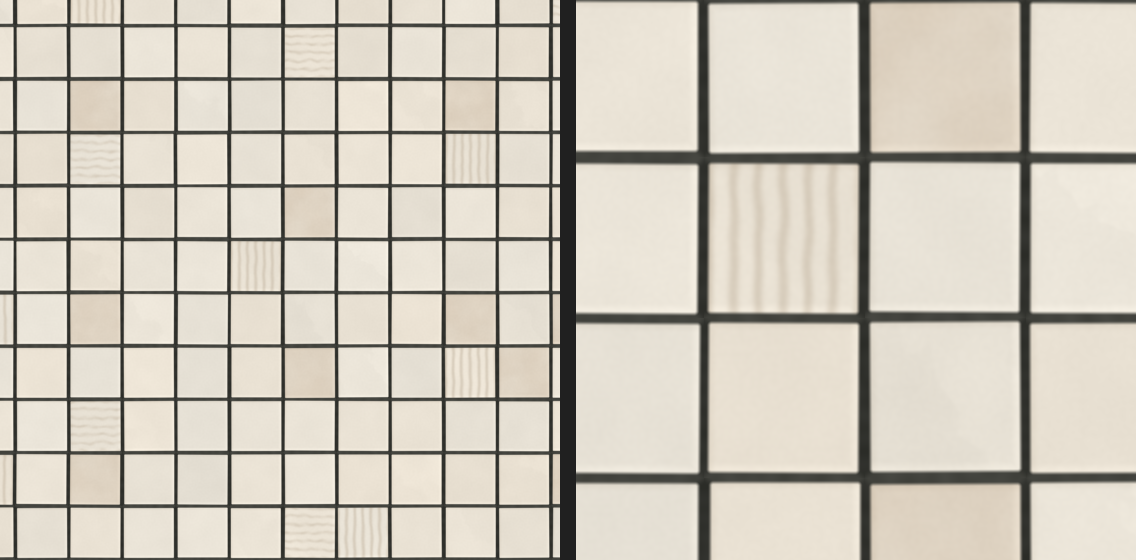
Left: the whole. Right: its middle third, enlarged.
This texture is drawn by a WebGL 1 fragment shader. Its source:

```glsl
precision highp float;
// Cream stone mosaic: square tiles in dark joints, with scattered ribbed and tan accents.

uniform vec2 u_resolution;

#define TILES vec2(10.45, 10.49)    // repeats across and down
#define SHIFT vec2(0.28, 0.01)      // first joint, in tiles
#define JOINT 0.066                 // joint width, in tiles
#define SOFTNESS 0.016              // edge blur, in tiles
#define JITTER 0.014                // uneven laying of the tiles
#define RIBS 6.0                    // ribs per ribbed tile
#define BLOCK vec2(3.0, 2.0)        // one accent tile per block of tiles
#define CREAM vec3(0.912, 0.884, 0.832)
#define TAN vec3(0.862, 0.812, 0.742)
#define GROOVE vec3(0.800, 0.752, 0.680)
#define JOINT_DARK vec3(0.185, 0.188, 0.170)
#define JOINT_LIGHT vec3(0.260, 0.262, 0.240)

vec3 hash3(vec2 p) {
    vec3 q = fract(p.xyx * vec3(0.1031, 0.1030, 0.0973));
    q += dot(q, q.yxz + 33.33);
    return fract((q.xxy + q.yzz) * q.zyx);
}

float cornerSlope(vec2 corner, vec2 offset) {
    float angle = 6.2832 * hash3(corner + 71.0).x;
    return dot(vec2(cos(angle), sin(angle)), offset);
}

// Gradient noise, roughly -0.7 to 0.7
float noise(vec2 p) {
    vec2 i = floor(p), f = fract(p);
    vec2 u = f * f * f * (f * (f * 6.0 - 15.0) + 10.0);
    vec2 e = vec2(1.0, 0.0);
    return mix(mix(cornerSlope(i, f), cornerSlope(i + e, f - e), u.x),
               mix(cornerSlope(i + e.yx, f - e.yx), cornerSlope(i + 1.0, f - 1.0), u.x), u.y);
}

float fbm(vec2 p) {
    float sum = 0.0, amp = 0.6;
    for (int i = 0; i < 4; i++) {
        sum += amp * noise(p);
        p = mat2(1.6, 1.2, -1.2, 1.6) * p + 5.3;
        amp *= 0.5;
    }
    return sum;
}

// Fine grooves running across the given axis, bent slightly by noise
float grooves(float axis, vec2 p, float wobble) {
    float phase = RIBS * axis / (1.0 - JOINT) + wobble * noise(p);
    float wave = 0.5 - 0.5 * cos(6.2832 * (phase + 0.5));
    return wave * wave;
}

// Stone colour of a plain tile: own tint, clouds and a faint diagonal vein
vec3 plainStone(vec2 p, vec3 rnd) {
    float cloud = fbm(p * 1.7);
    float bend = dot(p, vec2(0.8, 0.6)) + 0.6 * cloud;
    float vein = smoothstep(0.0, 0.12, noise(vec2(bend * 1.3, rnd.x * 40.0)));
    vec3 stone = CREAM + (rnd.x - 0.5) * 0.032;
    stone += (rnd.y - 0.5) * vec3(0.012, -0.002, -0.016);
    return stone + cloud * 0.022 + vein * step(0.75, rnd.z) * 0.012;
}

void main() {
    vec2 p = gl_FragCoord.xy / u_resolution * TILES - SHIFT;
    vec2 id = floor(p);
    vec3 rnd = hash3(id + 40.0);
    vec3 lay = hash3(id + 190.0) - 0.5;

    // Tile frame, slightly shifted and turned
    vec2 f = fract(p) - 0.5;
    f += JITTER * lay.xy + JITTER * lay.z * vec2(f.y, -f.x);
    float halfSize = 0.5 - 0.5 * JOINT;
    vec2 stoneP = f + rnd.xy * 60.0;
    vec3 tile = plainStone(stoneP, rnd);

    // One accent per block: upright ribs, level ribs or tan stone
    vec2 block = floor((id + 0.5) / BLOCK);
    vec3 pick = hash3(block + 23.0);
    vec2 spot = block * BLOCK + floor(pick.xy * BLOCK);
    if (distance(spot, id) < 0.5) {
        if (pick.z < 0.30) {
            float g = grooves(f.x, stoneP * vec2(3.0, 4.0), 0.16);
            tile = mix(tile + 0.012, GROOVE, 0.62 * g);
        } else if (pick.z < 0.54) {
            float g = grooves(f.y, stoneP * vec2(5.0, 3.0), 0.35);
            float worn = 0.5 + 0.5 * noise(stoneP * vec2(7.0, 11.0));
            tile = mix(tile, GROOVE, 0.80 * g * worn);
        } else {
            float cover = 0.85 + 0.6 * fbm(stoneP * 1.4);
            tile = mix(tile, TAN, clamp(cover, 0.35, 1.0)) + 0.02 * fbm(stoneP * 3.0);
        }
    }
    tile += 0.008 * noise(p * 24.0);

    // Light on right and lower rims, shade on left and upper rims
    vec2 lit = smoothstep(halfSize - 0.07, halfSize - 0.01, vec2(f.x, -f.y));
    vec2 dim = smoothstep(halfSize - 0.06, halfSize, vec2(-f.x, f.y));
    tile += 0.035 * max(lit.x, lit.y) - vec3(0.025, 0.030, 0.035) * max(dim.x, dim.y);

    // Joints: level ones are a little lighter than upright ones
    float level = smoothstep(-0.04, 0.04, abs(f.y) - abs(f.x));
    vec3 joint = mix(JOINT_DARK, JOINT_LIGHT, level) + 0.035 * noise(p * 9.0);

    // Square tile with barely rounded corners
    float radius = 0.02;
    vec2 q = abs(f) - halfSize + radius;
    float d = length(max(q, 0.0)) + min(max(q.x, q.y), 0.0) - radius;
    float soft = max(SOFTNESS, 0.7 * TILES.x / u_resolution.x);
    gl_FragColor = vec4(mix(tile, joint, smoothstep(-soft, soft, d)), 1.0);
}
```
